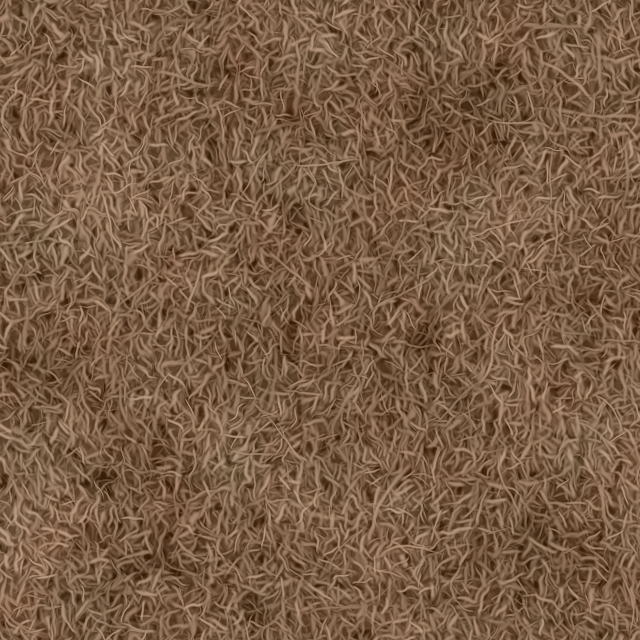
This texture is drawn by a WebGL 2 fragment shader. Its source:

```glsl
#version 300 es
precision highp float;
// Dry matted grass: layers of short curled fibres over dark soil, with a few long straws.

uniform vec2 u_resolution;
out vec4 fragColor;

const float HALF_PI = 1.5708;
const int FIBRE_LAYERS = 8;
const int TOP_LAYERS = 2;
const vec3 SHADOW_BROWN = vec3(0.31, 0.20, 0.11);
const vec3 STRAW_BEIGE = vec3(0.67, 0.55, 0.45);

vec4 hash4(vec3 p) {
    vec4 q = fract(p.xyzx * vec4(0.1031, 0.1030, 0.0973, 0.1099));
    q += dot(q, q.wzxy + 33.33);
    return fract((q.xxyz + q.yzzw) * q.zywx);
}

float cornerGradient(vec2 corner, vec2 offset) {
    return dot(hash4(vec3(corner, 7.0)).xy * 2.0 - 1.0, offset);
}

// Gradient noise, roughly -0.6 to 0.6
float noise(vec2 p) {
    vec2 i = floor(p), f = fract(p);
    vec2 s = f * f * f * (f * (f * 6.0 - 15.0) + 10.0);
    vec2 e = vec2(1.0, 0.0);
    float low = mix(cornerGradient(i, f), cornerGradient(i + e, f - e), s.x);
    float high = mix(cornerGradient(i + e.yx, f - e.yx), cornerGradient(i + 1.0, f - 1.0), s.x);
    return mix(low, high, s.y);
}

float fbm(vec2 p) {
    return noise(p) + 0.5 * noise(p * 2.1 + 5.3) + 0.25 * noise(p * 4.3 + 9.1);
}

// x: fibre coverage, y: soft shadow around it
vec2 fibre(vec2 p, float angle, float halfLength, float halfWidth, float bend) {
    float c = cos(angle), s = sin(angle);
    vec2 q = vec2(c * p.x + s * p.y, c * p.y - s * p.x);
    float along = abs(q.x) / halfLength;
    float across = abs(q.y + bend * q.x * along) / halfWidth;
    float ends = 1.0 - smoothstep(0.45, 1.0, along);
    return ends * vec2(1.0 - smoothstep(0.1, 1.25, across), 1.0 - smoothstep(0.8, 2.5, across));
}

// Lays one scattered layer of fibres over the given tone
float layFibres(float tone, vec2 uv, float cell, vec2 halfSize, float shade,
                float density, float flow, float seed) {
    vec2 p = uv / cell + seed * vec2(0.37, 0.61);
    vec2 base = floor(p);
    for (int y = -1; y <= 1; y++) {
        for (int x = -1; x <= 1; x++) {
            vec2 id = base + vec2(x, y);
            vec4 place = hash4(vec3(id, seed));
            vec4 look = hash4(vec3(id, seed + 51.7));
            if (look.w > density) continue;
            vec2 centre = id + 0.5 + (place.xy - 0.5) * 0.7;
            float angle = HALF_PI + (place.z + place.w - 1.0) * 1.9 + flow;
            float halfLength = halfSize.x * mix(0.65, 1.0, look.x);
            float halfWidth = halfSize.y * mix(0.65, 1.4, look.y);
            vec2 mask = fibre((p - centre) * cell, angle, halfLength, halfWidth, (look.z - 0.5) * 0.8);
            tone *= 1.0 - 0.22 * mask.y;
            float fibreTone = shade + (fract(look.x * 7.3 + look.y * 3.1) - 0.5) * 0.42;
            tone = mix(tone, fibreTone, 0.9 * mask.x);
        }
    }
    return tone;
}

// Stacks short fibres from one layer index up to another, brightening upwards
float stackFibres(float tone, vec2 uv, int first, int last, float flow) {
    for (int i = first; i < last; i++) {
        float height = float(i) / float(FIBRE_LAYERS - 1);
        tone = layFibres(tone, uv, 0.024, vec2(0.024, 0.0029),
                         mix(0.30, 0.97, height), 1.0, flow, float(i) * 3.0 + 1.0);
    }
    return tone;
}

void main() {
    vec2 uv = gl_FragCoord.xy / u_resolution.y;
    float flow = noise(uv * 5.0) * 1.3;
    vec2 wiggle = vec2(noise(uv * 48.0), noise(uv * 48.0 + 17.0));
    vec2 curled = uv + wiggle * 0.007;

    // Soil and lower fibres, pierced by small dark gaps, then the top fibres
    int split = FIBRE_LAYERS - TOP_LAYERS;
    float tone = stackFibres(0.15, curled, 0, split, flow);
    tone -= 0.36 * smoothstep(0.02, 0.4, noise(curled * vec2(72.0, 52.0)));
    tone = stackFibres(tone, curled, split, FIBRE_LAYERS, flow);

    // Long straws and pale leaf flecks
    vec2 swayed = uv + wiggle * 0.003;
    tone = layFibres(tone, swayed, 0.085, vec2(0.075, 0.0028), 0.88, 0.45, flow, 41.0);
    tone = layFibres(tone, curled, 0.09, vec2(0.014, 0.0055), 0.95, 0.15, flow, 47.0);

    // Broad patches, clumps and hollows
    tone += 0.30 * fbm(uv * 3.5 + 11.0) + 0.22 * noise(uv * 22.0 + 31.0);
    tone -= 0.30 * smoothstep(0.25, 0.6, noise(uv * 14.0 + 3.0));

    // Brown to beige, drifting between reddish and greenish
    vec3 colour = mix(SHADOW_BROWN, STRAW_BEIGE, clamp(tone, -0.25, 1.15));
    colour += vec3(0.018, -0.009, -0.006) * fbm(uv * 9.0 + 23.0);
    fragColor = vec4(colour, 1.0);
}
```
